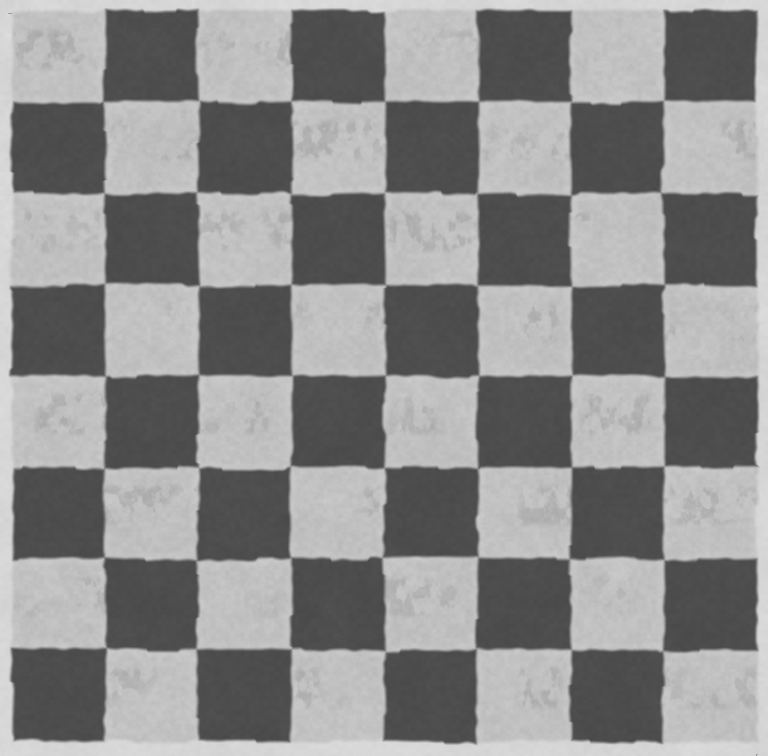
Write a Shadertoy shader that draws this pattern.

```glsl
const vec2 BOARD_MIN = vec2(0.0156, 0.0196);
const vec2 BOARD_MAX = vec2(0.9857, 0.9855);
const float CELLS = 8.0;
const float EDGE_SOFTNESS = 0.027;

float hash(vec2 p) {
    vec3 q = fract(vec3(p.xyx) * 0.1031);
    q += dot(q, q.yzx + 33.33);
    return fract((q.x + q.y) * q.z);
}

float valueNoise(vec2 p) {
    vec2 i = floor(p);
    vec2 f = fract(p);
    f = f * f * (3.0 - 2.0 * f);
    float low = mix(hash(i), hash(i + vec2(1.0, 0.0)), f.x);
    float high = mix(hash(i + vec2(0.0, 1.0)), hash(i + 1.0), f.x);
    return mix(low, high, f.y);
}

float fbm(vec2 p) {
    float sum = 0.0;
    float weight = 0.5;
    for (int i = 0; i < 3; i++) {
        sum += weight * valueNoise(p);
        p = p * 2.03 + 17.1;
        weight *= 0.5;
    }
    return sum / 0.875;
}

float boxDistance(vec2 p, vec2 halfSize) {
    vec2 d = abs(p) - halfSize;
    return length(max(d, 0.0)) + min(max(d.x, d.y), 0.0);
}

float coverage(float dist, float softness) {
    float w = max(softness, fwidth(dist));
    return 1.0 - smoothstep(-w, w, dist);
}

// Irregular outline: fine ripples plus occasional small steps
vec2 roughen(vec2 p) {
    vec2 ripple = vec2(valueNoise(p * 9.0), valueNoise(p * 9.0 + 71.0)) - 0.5;
    vec2 steps = vec2(valueNoise(vec2(p.x, p.y * 2.5) + 31.0),
                      valueNoise(vec2(p.x * 2.5, p.y) + 53.0));
    return p + 0.022 * ripple + 0.022 * (smoothstep(0.6, 0.68, steps) - 0.3);
}

// Distance to the nearest dark square, each one slightly shifted
float darkDistance(vec2 p) {
    vec2 home = floor(p);
    float nearest = 10.0;
    for (int y = -1; y <= 1; y++) {
        for (int x = -1; x <= 1; x++) {
            vec2 cell = home + vec2(x, y);
            bool inside = all(greaterThanEqual(cell, vec2(0.0)))
                       && all(lessThan(cell, vec2(CELLS)));
            if (!inside || mod(cell.x + cell.y, 2.0) > 0.5) continue;
            vec2 shift = vec2(hash(cell + 3.7), hash(cell + 41.3)) - 0.5;
            vec2 local = p - cell - 0.5 - 0.018 * shift;
            nearest = min(nearest, boxDistance(local, vec2(0.497)));
        }
    }
    return nearest;
}

// Faint broken stains in a band across each pale square
float stains(vec2 p) {
    vec2 f = fract(p);
    float band = smoothstep(0.32, 0.42, f.y) * (1.0 - smoothstep(0.74, 0.86, f.y));
    float patches = smoothstep(0.3, 0.65, valueNoise(p * vec2(2.3, 1.0) + 9.0));
    float strokes = smoothstep(0.46, 0.68, fbm(p * vec2(11.0, 8.0)));
    return band * patches * strokes;
}

void mainImage(out vec4 fragColor, in vec2 fragCoord) {
    vec2 uv = fragCoord / iResolution.xy;
    vec2 p = (uv - BOARD_MIN) / (BOARD_MAX - BOARD_MIN) * CELLS;
    vec2 rough = roughen(p);

    float dist = darkDistance(rough);
    float dark = coverage(dist, EDGE_SOFTNESS);
    float board = coverage(boxDistance(rough - 0.5 * CELLS, vec2(0.5 * CELLS)), 0.035);

    // Paper and ink tones
    float grain = fbm(p * 19.0) - 0.5;
    float cloud = fbm(p * 2.6 + 5.0) - 0.5;
    float halo = smoothstep(0.01, 0.04, dist) * (1.0 - smoothstep(0.04, 0.1, dist));
    float margin = 0.84 + 0.035 * grain + 0.04 * cloud;
    float pale = 0.755 + 0.06 * grain + 0.035 * cloud + 0.015 * halo - 0.065 * stains(p);
    float ink = 0.302 + 0.03 * grain + 0.02 * cloud;

    float tone = mix(mix(margin, pale, board), ink, dark);
    fragColor = vec4(vec3(tone), 1.0);
}
```
